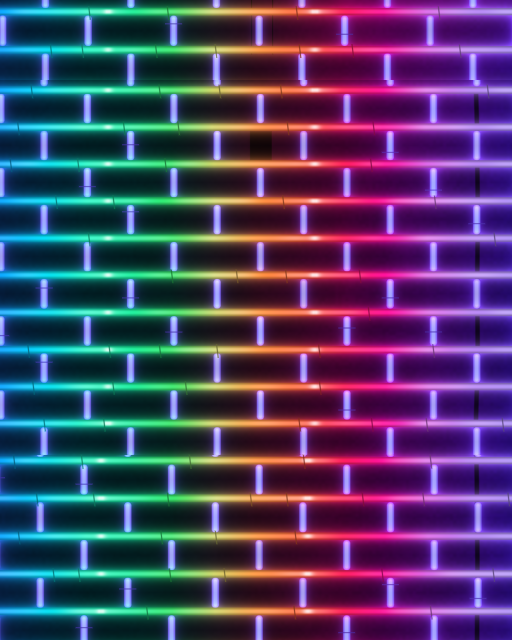
Give the GLSL for this pattern, as a WebGL 2 fragment shader.

```glsl
#version 300 es
precision highp float;
// Neon tubes laid out as brick courses on a dark wall. Long horizontal tubes
// run through a rainbow, short lilac tubes form the staggered brick joints.
// Three panels differ slightly in pitch; hashes vary tubes, clips and wall.

#define ASPECT 0.8          // design width, in canvas heights
#define TUBE_R 0.0058       // half width of a tube
#define JOINT_R 0.0056      // half width of a brick joint
#define SEAM_TOP 0.1255     // panel seams, measured from the top
#define SEAM_LOW 0.711
#define HALO 0.0065         // reach of the glow
#define HALO_GAIN 0.42
#define CLIP_CELL 0.105     // one possible clip per cell
#define CLIP_CHANCE 0.5
#define WALL_GRAIN 0.22

uniform vec2 u_resolution;
out vec4 fragColor;

const vec3 RAINBOW[13] = vec3[13](
  vec3(.05, .65, 1.), vec3(0., .85, .95), vec3(.1, .95, .75), vec3(.08, .92, .6),
  vec3(.2, .9, .4), vec3(.8, .82, .4), vec3(1., .58, .25), vec3(1., .36, .2),
  vec3(1., .12, .35), vec3(1., .05, .6), vec3(.85, .4, .9), vec3(.72, .52, .95),
  vec3(.66, .54, .95));
const vec3 WALL[7] = vec3[7](
  vec3(.02, .09, .2), vec3(0., .085, .115), vec3(.01, .075, .09), vec3(.12, .015, .085),
  vec3(.2, 0., .16), vec3(.18, 0., .29), vec3(.12, .02, .41));
const vec3 JOINT_CORE = vec3(.68, .65, .98);
const vec3 JOINT_BLUE = vec3(.52, .62, 1.);
const vec3 JOINT_EDGE = vec3(.38, .24, .9);

float hash(vec2 p) {
  vec3 q = fract(p.xyx * .1031);
  q += dot(q, q.yzx + 33.33);
  return fract((q.x + q.y) * q.z);
}

float noise(vec2 p) {
  vec2 i = floor(p), f = fract(p);
  f = f * f * (3. - 2. * f);
  return mix(mix(hash(i), hash(i + vec2(1, 0)), f.x),
             mix(hash(i + vec2(0, 1)), hash(i + vec2(1, 1)), f.x), f.y);
}

vec3 rainbow(float t) {
  float s = clamp(t, 0., .9999) * 12.;
  int i = int(s);
  return mix(RAINBOW[i], RAINBOW[i + 1], fract(s));
}

vec3 wallColor(float t) {
  float s = clamp(t, 0., .9999) * 6.;
  int i = int(s);
  return mix(WALL[i], WALL[i + 1], fract(s));
}

float box(vec2 p, vec2 halfSize) {
  vec2 d = abs(p) - halfSize;
  return max(d.x, d.y);
}

float bump(float x, float w) { return exp(-x * x / (w * w)); }

void main() {
  vec2 p = gl_FragCoord.xy / u_resolution.y;
  p.y = 1. - p.y;                           // measure downwards
  float aa = .8 / u_resolution.y, t = p.x / ASPECT;

  // Panel: first tube, row pitch, joint centre, joint pitch
  vec4 panel = vec4(.1406, .0579, .4069, .1352);
  float firstRow = 2., lowPanel = step(SEAM_LOW, p.y);
  if (p.y < SEAM_TOP) { panel = vec4(.0185, .059, .4049, .1336); firstRow = 0.; }
  if (lowPanel > .5) { panel = vec4(.7201, .0589, .4049, .1368); firstRow = 12.; }

  // Wall with mottling, an upper wash of light, cables, a box and a dark gap
  vec3 col = wallColor(t);
  col *= 1. + WALL_GRAIN * (noise(p * 22.) + .5 * noise(p * 190.) - .75);
  col += vec3(.13, 0., .06) * smoothstep(.48, .7, t) * exp(-p.y / .1);
  float cable = min(abs(p.x - .393), abs(p.x - .426)) - .0007;
  float dark = smoothstep(aa, -aa, max(cable, p.y - .085));
  dark = max(dark, smoothstep(aa, -aa, box(p - vec2(.4076, .228), vec2(.017, .023))));
  float gap = abs(p.x - .745 - .004 * (noise(vec2(p.y * 9., 4.)) - .5)) - .003;
  dark = max(dark, smoothstep(.002, -.001, gap) * step(.14, p.y));
  col *= 1. - .75 * dark;

  // Joints: capsules shifted by half a pitch on odd rows
  float v = (p.y - panel.x) / panel.y;
  float row = floor(v) + firstRow;
  float u = (p.x - panel.z) / panel.w + .5 * mod(row, 2.);
  float column = round(u);
  vec2 q = vec2((u - column) * panel.w, (fract(v) - .5) * panel.y);
  float reach = panel.y * .5 - TUBE_R - JOINT_R;
  float dJoint = length(vec2(q.x, max(abs(q.y) - reach, 0.))) - JOINT_R;
  float pick = hash(vec2(column + 20., row + 7.));
  col += JOINT_EDGE * HALO_GAIN * .8 * exp(-max(dJoint, 0.) / HALO);
  float core = smoothstep(0., .8, -dJoint / JOINT_R);
  vec3 lilac = mix(JOINT_CORE, JOINT_BLUE, pick * smoothstep(-.03, .03, q.y));
  lilac = mix(JOINT_EDGE, lilac, .3 + .7 * core) * (.92 + .12 * pick);
  col = mix(col, lilac, smoothstep(aa, -aa, dJoint));
  float tie = box(q - vec2(0., (pick - .85) * .1), vec2(.013, .0008));
  col = mix(col, JOINT_EDGE * .7, .8 * step(.72, pick) * smoothstep(aa, -aa, tie));

  // Long tubes: rainbow body, pale streaks and two hot spots
  float line = round(v), id = line + firstRow;
  float dy = (v - line) * panel.y + .0012 * (hash(vec2(id, 3.)) - .5);
  float dTube = abs(dy) - TUBE_R;
  vec3 hue = rainbow(t + .012 * (hash(vec2(id, 11.)) - .5));
  col += hue * (HALO_GAIN * exp(-max(dTube, 0.) / HALO) + .05 * exp(-max(dTube, 0.) / .02));
  core = smoothstep(0., .9, -dTube / TUBE_R);
  float streak = noise(vec2(p.x * 24., id * 5.));
  float s = p.x + .011 * lowPanel;
  float spot = bump(s - .169, .007) + bump(s - .492, .008);
  float warm = bump(s - .155, .04) + bump(s - .48, .035);
  vec3 body = hue * (.72 + .3 * core);
  body = mix(body, vec3(1.), core * clamp(.26 * streak + .16 * warm + .6 * spot, 0., .85));
  col = mix(col, body, smoothstep(aa, -aa, dTube));

  // Thin wire clips scattered along the long tubes
  float cell = floor(p.x / CLIP_CELL);
  float at = (cell + .15 + .7 * hash(vec2(cell + 2., id + 31.))) * CLIP_CELL;
  float clip = box(vec2(p.x - at - dy * .12, dy - .002), vec2(.0009, .0105));
  float shown = step(hash(vec2(cell + 9., id + 57.)), CLIP_CHANCE);
  col = mix(col, hue * .5, .85 * shown * smoothstep(aa, -aa, clip));

  fragColor = vec4(clamp(col, 0., 1.), 1.);
}
```
